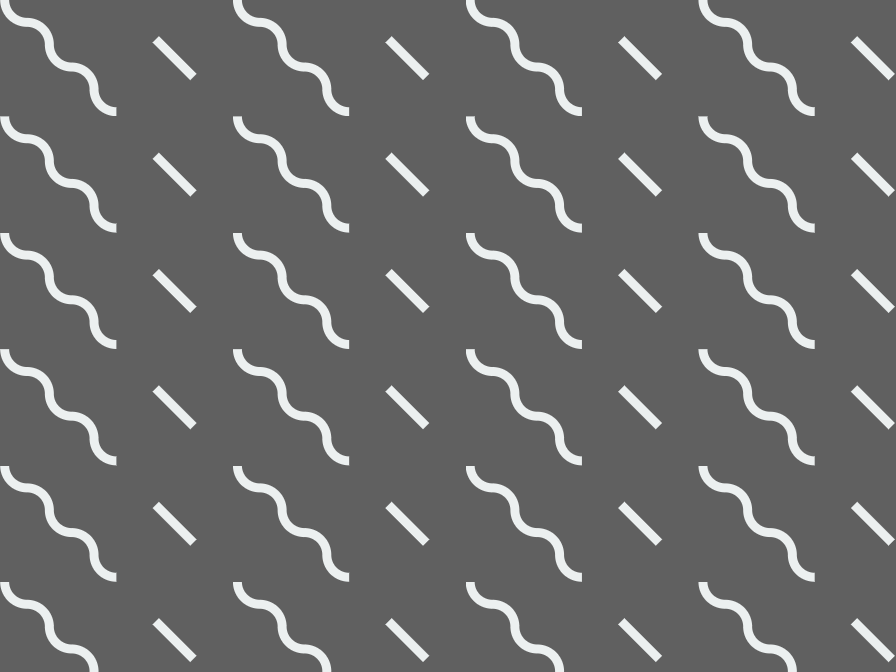
A WebGL 2 fragment shader for this pattern:

```glsl
#version 300 es
precision highp float;

#define ROWS 5.774
#define TILE vec2(200.0, 100.0)
#define STROKE 7.7
#define WAVE_START vec2(4.0, 0.0)
#define ARC_RADIUS 19.2
#define ARC_COUNT 5
#define DASH_CENTER vec2(150.0, 50.0)
#define DASH_LENGTH 45.8
#define GROUND vec3(0.378)
#define INK vec3(0.925, 0.943, 0.943)

uniform vec2 u_resolution;
out vec4 fragColor;

// Chain of quarter circles that bend alternately down and right
float waveDistance(vec2 p) {
    const float joinOverlap = 1.0;
    float d = 1e3;
    for (int i = 0; i < ARC_COUNT; i++) {
        bool even = i % 2 == 0;
        vec2 start = WAVE_START + float(i) * ARC_RADIUS;
        vec2 center = start + ARC_RADIUS * (even ? vec2(1.0, 0.0) : vec2(0.0, 1.0));
        vec2 q = (p - center) * (even ? vec2(-1.0, 1.0) : vec2(1.0, -1.0));
        if (min(q.x, q.y) > -joinOverlap) {
            d = min(d, abs(length(q) - ARC_RADIUS) - 0.5 * STROKE);
        }
    }
    // Flat end caps
    float endX = WAVE_START.x + float(ARC_COUNT) * ARC_RADIUS;
    return max(d, max(WAVE_START.y - p.y, p.x - endX));
}

// Square-ended diagonal bar
float dashDistance(vec2 p) {
    vec2 q = p - DASH_CENTER;
    vec2 along = vec2(q.x + q.y, q.y - q.x) * sqrt(0.5);
    vec2 e = abs(along) - 0.5 * vec2(DASH_LENGTH, STROKE);
    return length(max(e, 0.0)) + min(max(e.x, e.y), 0.0);
}

void main() {
    // Tile space: origin at the top left, y pointing down
    float unitsPerPixel = ROWS * TILE.y / u_resolution.y;
    vec2 p = vec2(gl_FragCoord.x, u_resolution.y - gl_FragCoord.y) * unitsPerPixel;
    p = mod(p, TILE);

    float d = min(waveDistance(p), dashDistance(p));
    float coverage = clamp(0.5 - d / unitsPerPixel, 0.0, 1.0);
    fragColor = vec4(mix(GROUND, INK, coverage), 1.0);
}
```
